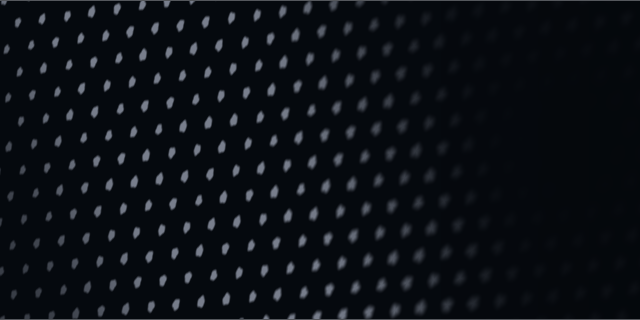
Give the GLSL for this background, as a WebGL 1 fragment shader.

```glsl
precision highp float;

uniform vec2 u_resolution;

const vec3 BACKDROP = vec3(0.020, 0.034, 0.054);
const vec3 DOT_COLOR = vec3(0.470, 0.495, 0.550);
const vec3 RIM_COLOR = vec3(0.33, 0.34, 0.36);
const vec2 ANCHOR = vec2(0.495, 0.4036);

float hash(vec2 cell) {
  return fract(sin(dot(cell, vec2(12.99, 78.23))) * 437.58);
}

// Row number on a sheet whose rows rise to the right and fan apart
float rowAt(vec2 p) {
  vec2 d = p - ANCHOR;
  return (d.y + 0.121 * d.x) / (0.0789 + 0.004 * d.x);
}

// Column number: the spacing widens steadily with x
float columnAt(float x) {
  return 250.0 * log((1.0 + 0.0522 * x) / (1.0 + 0.0522 * ANCHOR.x));
}

// Signed distance to an uneven, leaning oval
float ovalDistance(vec2 q, vec2 radius, float seed) {
  q.x += 0.2 * q.y;
  vec2 n = q / radius;
  float angle = atan(n.y, n.x);
  float wobble = 0.07 * sin(3.0 * angle + 6.28 * seed)
               + 0.05 * sin(5.0 * angle + 17.0 * seed);
  return (length(n) - 1.0 - wobble) * radius.x;
}

// Coverage of the staggered dot lattice
float dots(vec2 p, float defocus, float pixel) {
  float row = rowAt(p);
  float rowId = floor(row + 0.5);
  float column = columnAt(p.x - 0.00234 * row) - 0.5 * mod(rowId, 2.0);
  float columnId = floor(column + 0.5);
  vec2 cell = vec2(columnId, rowId);
  float seed = hash(cell);

  vec2 pitch = vec2(0.0766 + 0.004 * p.x, 0.0789);
  vec2 q = (vec2(column, row) - cell) * pitch;
  q += 0.003 * (vec2(seed, hash(cell + 7.0)) - 0.5);

  float size = mix(0.84, 1.0, smoothstep(0.0, 0.4, p.x)) * mix(0.93, 1.07, seed);
  vec2 radius = vec2(0.0104, 0.0168) * size * mix(vec2(1.0), vec2(1.4, 0.95), defocus);
  float blur = 0.8 * pixel + 0.0012 + 0.012 * defocus;
  return 1.0 - smoothstep(-blur, blur, ovalDistance(q, radius, seed));
}

// Light falls off to the right, to the lower left and around a dark hollow
float lighting(vec2 p) {
  float right = 1.0 - smoothstep(0.85, 1.6, p.x + 0.25 * (0.5 - p.y));
  float left = smoothstep(-0.1, 0.4, p.x - 0.45 * (p.y - 0.5));
  float hollow = smoothstep(0.1, 0.5, length(p - vec2(1.8, 0.44)));
  return (0.06 + 0.94 * right) * mix(0.45, 1.0, left) * hollow;
}

void main() {
  // Height is one unit, with y running downward
  vec2 p = gl_FragCoord.xy / u_resolution.y;
  p.y = 1.0 - p.y;
  float pixel = 1.0 / u_resolution.y;

  float defocus = smoothstep(0.65, 1.65, p.x);
  vec3 color = BACKDROP * mix(1.0, 0.88, smoothstep(1.2, 1.9, p.x));
  color = mix(color, DOT_COLOR, dots(p, defocus, pixel) * lighting(p));

  // Thin pale rims along the top and bottom
  float edge = min(p.y, 1.0 - p.y);
  float rim = 1.0 - smoothstep(0.0015, 0.0015 + pixel, edge);
  color = mix(color, RIM_COLOR, rim);

  gl_FragColor = vec4(color, 1.0);
}
```
